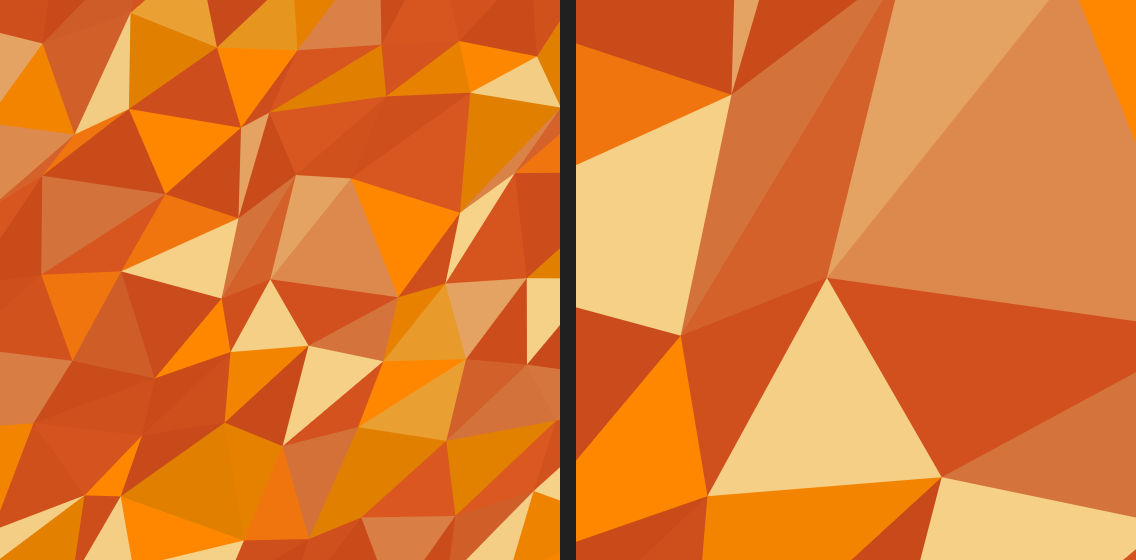
Left, the full canvas; right, a detail of the centre.
This background is drawn by a WebGL 2 fragment shader. Its source:

```glsl
#version 300 es
precision highp float;

uniform vec2 u_resolution;
out vec4 fragColor;

const float CELLS = 7.0;                      // grid cells across the canvas
const float JITTER = 0.36;                    // corner displacement, in cells
const vec2 GRID_OFFSET = vec2(0.29, 0.43);

const vec3 RUST = vec3(0.784, 0.290, 0.102);
const vec3 EMBER = vec3(0.858, 0.345, 0.125);
const vec3 OCHRE = vec3(0.878, 0.498, 0.0);
const vec3 ORANGE = vec3(1.0, 0.530, 0.0);
const vec3 FLAME = vec3(0.945, 0.460, 0.055);
const vec3 CLAY = vec3(0.820, 0.430, 0.212);
const vec3 TAN = vec3(0.867, 0.540, 0.310);
const vec3 PALE_TAN = vec3(0.898, 0.640, 0.390);
const vec3 GOLD = vec3(0.898, 0.570, 0.090);
const vec3 PALE_GOLD = vec3(0.922, 0.640, 0.230);
const vec3 SAND = vec3(0.950, 0.800, 0.510);
const vec3 CREAM = vec3(0.973, 0.835, 0.550);

// Two random values in 0..1 for an integer lattice point
vec2 hash2(ivec2 id, uint seed) {
  uvec2 v = uvec2(id + 64) * 1664525u + 1013904223u + seed * 747796405u;
  v.x += v.y * 1664525u;
  v.y += v.x * 1664525u;
  v ^= v >> 16u;
  v.x += v.y * 1664525u;
  v.y += v.x * 1664525u;
  v ^= v >> 16u;
  return vec2(v >> 8u) / 16777216.0;
}

// Shuffles the 128 triangles of an 8 x 8 block, so colour shares stay even
float shuffledRank(ivec2 cell, int side) {
  int n = (cell.x & 7) + 8 * (cell.y & 7) + 64 * side;
  for (int i = 0; i < 4; i++) {
    n = (n * 77 + 41) & 127;
    n ^= n >> 3;
  }
  return (float(n) + 0.5) / 128.0;
}

vec3 facetColor(float rank, vec2 tone) {
  if (rank < 0.48) {
    vec3 red = mix(RUST, EMBER, tone.x * tone.x);
    return mix(red, CLAY, 0.5 * step(0.86, tone.y));
  }
  if (rank < 0.74) {
    vec3 amber = mix(OCHRE, ORANGE, smoothstep(0.2, 0.8, tone.x));
    return mix(amber, FLAME, step(0.82, tone.y));
  }
  if (rank < 0.84) return mix(CLAY, TAN, tone.x);
  if (rank < 0.94) return mix(SAND, CREAM, tone.x);
  if (rank < 0.97) return mix(GOLD, PALE_GOLD, tone.x);
  return PALE_TAN;
}

float cross2(vec2 a, vec2 b) {
  return a.x * b.y - a.y * b.x;
}

vec2 corner(ivec2 id) {
  return vec2(id) + JITTER * (2.0 * hash2(id, 1u) - 1.0);
}

// Signed distance to the line a-b, positive on its left
float edgeDistance(vec2 p, vec2 a, vec2 b) {
  return cross2(b - a, p - a) / length(b - a);
}

// Smooth coverage of a counterclockwise triangle
float triangleCoverage(vec2 p, vec2 a, vec2 b, vec2 c, float pixel) {
  float inside = min(edgeDistance(p, a, b),
                 min(edgeDistance(p, b, c), edgeDistance(p, c, a)));
  return clamp(inside / pixel + 0.5, 0.0, 1.0);
}

// Colour times coverage in rgb, coverage in a
vec4 facet(ivec2 cell, int side, float coverage) {
  vec2 tone = hash2(cell, 7u + uint(side));
  return vec4(facetColor(shuffledRank(cell, side), tone), 1.0) * coverage;
}

vec4 cellFacets(vec2 p, ivec2 cell, float pixel) {
  vec2 ll = corner(cell);
  vec2 lr = corner(cell + ivec2(1, 0));
  vec2 ur = corner(cell + ivec2(1, 1));
  vec2 ul = corner(cell + ivec2(0, 1));

  // Split along the rising diagonal unless a corner has crossed it
  bool rising = cross2(ur - ll, ul - ll) > 0.0 && cross2(ur - ll, lr - ll) < 0.0;
  float lower = rising ? triangleCoverage(p, ll, lr, ur, pixel)
                       : triangleCoverage(p, ll, lr, ul, pixel);
  float upper = rising ? triangleCoverage(p, ll, ur, ul, pixel)
                       : triangleCoverage(p, lr, ur, ul, pixel);
  return facet(cell, 0, lower) + facet(cell, 1, upper);
}

void main() {
  float pixel = CELLS / min(u_resolution.x, u_resolution.y);
  vec2 p = gl_FragCoord.xy * pixel + GRID_OFFSET;
  ivec2 home = ivec2(floor(p));

  // Displaced corners can reach into any neighbouring cell
  vec4 sum = vec4(0.0);
  for (int y = -1; y <= 1; y++) {
    for (int x = -1; x <= 1; x++) {
      sum += cellFacets(p, home + ivec2(x, y), pixel);
    }
  }
  fragColor = vec4(sum.rgb / max(sum.a, 0.001), 1.0);
}
```
